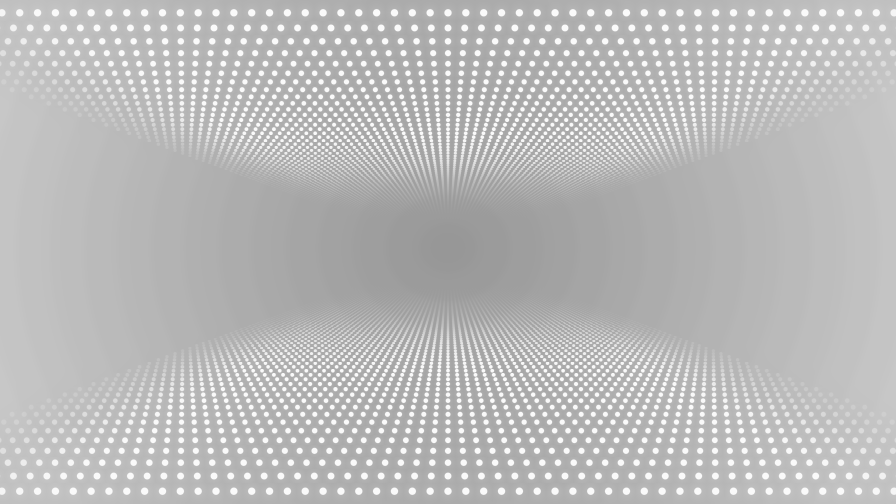
Write a Shadertoy shader that draws this background.

```glsl
// Grey tunnel: dotted floor and ceiling receding to a dark centre, with softly banded side walls.

const float NEAR_INV_DEPTH = 2.107; // inverse height of the nearest dot row
const float ROW_STEP = 0.1426;      // inverse height added per row
const float COLUMN_STEP = 0.0746;   // column slope from the vanishing point
const float LAST_COLUMN = 36.0;
const float DOT_SIZE = 0.0150;      // dot radius relative to its height

const vec3 DOT_COLOUR = vec3(0.98);

// Stepped ramp with smoothed risers
float softBands(float value, float count) {
    float scaled = value * count;
    return (floor(scaled) + smoothstep(0.7, 1.0, fract(scaled))) / count;
}

// Elliptical grey ramp, slightly shaded on the floor and ceiling
float backdrop(vec2 p, float height) {
    float radius = length((p - vec2(0.0, 0.008)) * vec2(1.0, 1.15));
    float ramp = mix(radius, softBands(radius, 15.0), 0.7);
    float grey = min(0.592 + 0.203 * ramp, 0.785);
    float plane = smoothstep(0.30, 0.46, height / (abs(p.x) + 0.001));
    return grey - 0.035 * plane * smoothstep(0.1, 0.5, height);
}

// Coverage of the perspective dot grid, mirrored about the horizon
float dotGrid(vec2 p, float height, float pixel) {
    float depth = 1.0 / max(height, 0.02);
    float row = max(round((depth - NEAR_INV_DEPTH) / ROW_STEP), 0.0);
    float rowHeight = 1.0 / (NEAR_INV_DEPTH + ROW_STEP * row);

    // Rows too close to resolve merge into continuous rays
    float rowGap = ROW_STEP * height * height;
    float separate = smoothstep(0.8, 2.4, rowGap / pixel);
    float columnHeight = mix(height, rowHeight, separate);
    float spacing = COLUMN_STEP * columnHeight;
    float column = clamp(round(p.x / spacing), -LAST_COLUMN, LAST_COLUMN);

    vec2 offset = vec2(p.x - column * spacing, (height - rowHeight) * separate);
    float dist = length(offset);
    float radius = DOT_SIZE * columnHeight;
    float blur = 0.8 * pixel;
    float core = 1.0 - smoothstep(radius - blur, radius + blur, dist);
    float halo = 0.12 * exp(-dist * dist / (5.0 * radius * radius));
    float thin = min(1.0, 1.2 * radius / pixel) * mix(0.65, 1.0, separate);

    float sideFade = 1.0 - 0.85 * smoothstep(22.0, 37.0, abs(column));
    float farFade = smoothstep(0.06, 0.24, height);
    return min(core + halo, 1.0) * thin * sideFade * farFade;
}

void mainImage(out vec4 fragColor, in vec2 fragCoord) {
    vec2 p = (fragCoord - 0.5 * iResolution.xy) / iResolution.y;
    float pixel = 1.0 / iResolution.y;
    float height = abs(p.y);

    vec3 colour = vec3(backdrop(p, height));
    colour = mix(colour, DOT_COLOUR, dotGrid(p, height, pixel));
    fragColor = vec4(colour, 1.0);
}
```
